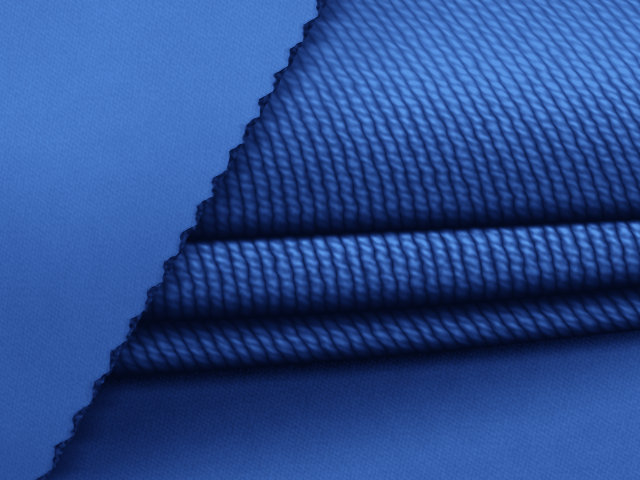
Give the GLSL for this texture, as a Shadertoy shader.

```glsl
// Blue ribbed cloth in stacked folds, overlapped by a smooth sheet with a pinked edge.
#define RIB_WIDTH 0.030
#define STITCHES 50.0
#define STITCH_SLANT 0.55
#define WEAVE_SCALE 105.0
#define WEAVE_DEPTH 0.07
#define TOOTH_DEPTH 0.017
#define RIM_WIDTH 0.017
#define SHADOW_WIDTH 0.07

const float TAU = 6.2831853;

float hash(vec2 p) {
    p = fract(p * vec2(0.1031, 0.1130));
    p += dot(p, p.yx + 33.33);
    return fract((p.x + p.y) * p.x * 17.0);
}

// Gradient noise, roughly -1 to 1
float corner(vec2 cell, vec2 offset) {
    float angle = TAU * hash(cell);
    return dot(vec2(cos(angle), sin(angle)), offset);
}

float noise(vec2 p) {
    vec2 i = floor(p), f = fract(p);
    vec2 w = f * f * f * (f * (f * 6.0 - 15.0) + 10.0);
    vec2 e = vec2(0.0, 1.0);
    float low = mix(corner(i, f), corner(i + e.yx, f - e.yx), w.x);
    float high = mix(corner(i + e.xy, f - e.xy), corner(i + e.yy, f - e.yy), w.x);
    return 1.4 * mix(low, high, w.y);
}

// Tone 0 to 1 runs from crease black to lit cloth
vec3 clothColour(float t) {
    t = clamp(t, 0.0, 1.2);
    return vec3(0.01, 0.03, 0.10) + t * vec3(0.08, 0.22, 0.66) + t * t * vec3(0.17, 0.20, 0.0);
}

// Fine interlaced dots of the smooth side
float weave(vec2 p) {
    vec2 q = p * WEAVE_SCALE;
    float dots = sin(TAU * (q.x + 0.35 * q.y)) * sin(TAU * (0.6 * q.y - 0.3 * q.x));
    return 0.5 * dots + 0.7 * noise(q * 1.3) + 0.25 * noise(p * 22.0);
}

// Rounded cords, each twisted into slanted stitches
float ribRelief(vec2 p) {
    float cord = p.x / RIB_WIDTH + 0.16 * noise(p * 38.0);
    float id = floor(cord);
    float across = fract(cord) - 0.5;
    float body = 1.0 - 4.0 * across * across;
    float turn = p.y * STITCHES + hash(vec2(id, 7.0)) + STITCH_SLANT * across;
    float knot = 0.5 + 0.5 * cos(TAU * (turn + 0.2 * noise(p * 45.0)));
    return body * (0.62 + 0.38 * knot) + 0.14 * noise(p * 110.0);
}

float ribbed(float tone, vec2 p, float contrast) {
    return tone * mix(1.0, 0.32 + 1.12 * ribRelief(p), contrast);
}

// Lower outlines of the three folds, top to bottom
vec3 foldLines(float x) {
    float b = x - 0.286, c = x - 0.234;
    return vec3(0.500 + 0.048 * (x - 0.4),
                0.327 + 0.030 * b + 0.040 * b * b,
                0.215 + 0.060 * c + 0.026 * c * c);
}

float foldedCloth(vec2 p, float pixel) {
    vec3 line = foldLines(p.x) + 0.0015 * noise(vec2(p.x * 34.0, 2.0));

    // Flat cloth under the folds
    float depth = line.z - p.y;
    float tone = 0.40 * smoothstep(-0.005, 0.045, depth)
               + 0.48 * smoothstep(0.0, 0.26, depth + 0.16 * (p.x - 0.75));
    tone += WEAVE_DEPTH * weave(p * vec2(0.9, 1.1));

    // Bottom fold, in shade
    float a = (p.y - line.z) / (line.y - line.z);
    float shade = 0.60 * smoothstep(-0.05, 0.45, a) * (1.0 - 0.92 * smoothstep(0.5, 1.0, a));
    shade = ribbed(shade, vec2(p.x + 0.06 * a, p.y), 0.9);
    tone = mix(tone, shade, smoothstep(-pixel, pixel, p.y - line.z));

    // Middle fold with a lit upper lip
    a = (p.y - line.y) / (line.x - line.y);
    shade = (0.70 * smoothstep(-0.03, 0.45, a) + 0.22 * smoothstep(0.4, 0.85, a))
          * (1.0 - 0.95 * smoothstep(0.90, 1.0, a));
    shade = ribbed(shade, vec2(p.x + 0.011 + 0.035 * a * a, p.y), 0.85);
    tone = mix(tone, shade, smoothstep(-pixel, pixel, p.y - line.y));

    // Broad fold, its cords sweeping up and to the left
    float h = p.y - line.x;
    float rise = max(h, 0.0);
    shade = 0.56 * smoothstep(-0.008, 0.06, h) + 0.52 * smoothstep(0.04, 0.33, h);
    shade -= 0.09 * smoothstep(0.85, 1.05, p.y);
    vec2 cords = vec2((p.x - 0.9) * (1.0 + 0.3 * rise) + 0.12 * rise + 0.85 * rise * rise, p.y);
    shade = ribbed(shade, cords, mix(0.85, 0.36, smoothstep(0.1, 0.4, h)));
    return mix(tone, shade, smoothstep(-pixel, pixel, h));
}

void mainImage(out vec4 fragColor, in vec2 fragCoord) {
    vec2 p = fragCoord / iResolution.y;
    float pixel = 1.0 / iResolution.y;

    // Toothed cut; teeth shrink with height
    float phase = fract(14.0 * p.y + 3.0 * p.y * p.y);
    float tooth = min(phase / 0.3, (1.0 - phase) / 0.7);
    float fray = 0.004 * noise(p * 75.0);
    float cut = 0.86 * (p.x - 0.085 - 0.587 * p.y) - TOOTH_DEPTH * (tooth - 0.5) + fray;

    // Folds, darkened beside the sheet
    float tone = foldedCloth(p, pixel);
    tone *= mix(0.5, 1.0, smoothstep(0.0, SHADOW_WIDTH, cut));
    tone *= mix(0.83, 1.0, smoothstep(0.0, 0.3, cut));

    // Tufted thickness of the cut
    float rim = cut - RIM_WIDTH * (0.2 + 0.8 * (1.0 - tooth));
    float tuft = 0.30 + 0.24 * noise(p * 95.0) + 0.12 * noise(p * 170.0);
    tone = mix(tone, tuft, smoothstep(pixel, -pixel, rim));

    // Smooth sheet on the left
    float sheet = 0.80 + 0.24 * smoothstep(0.25, 0.85, p.y)
                - 0.06 * smoothstep(0.18, 0.0, p.y) + 0.03 * noise(p * 3.5);
    sheet += WEAVE_DEPTH * 0.75 * weave(p);
    sheet -= 0.10 * smoothstep(-0.012, 0.0, cut);
    tone = mix(tone, sheet, smoothstep(pixel, -pixel, cut));

    fragColor = vec4(clothColour(tone), 1.0);
}
```
